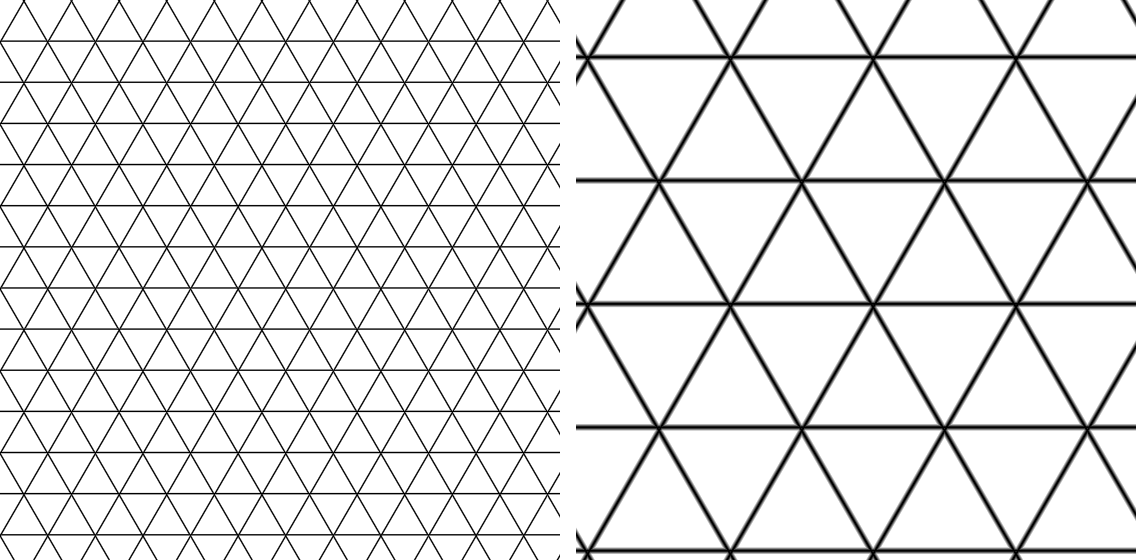
Left: the whole. Right: its middle third, enlarged.
Write a three.js fragment shader that draws this pattern.

```glsl
// Thin black lines on white form a grid of upright and inverted triangles.
// Three families of parallel lines are built by repeating a distance:
// level row lines, and two sets of slanted legs that cross just below them.

#define TRIANGLE_WIDTH 0.08499
#define ROW_HEIGHT 0.07346
#define FIRST_APEX_X 0.0428
#define APEX_DROP 0.0020
#define LINE_WIDTH 0.0025
#define EDGE_SOFTNESS 0.00195
#define INK vec3(0.0)
#define PAPER vec3(1.0)

varying vec2 vUv;

// Distance to the nearest whole number
float toNearest(float t) {
  return abs(fract(t + 0.5) - 0.5);
}

// Smoothed coverage of a line at distance d from its centre
float stroke(float d) {
  return clamp((0.5 * LINE_WIDTH - d) / EDGE_SOFTNESS + 0.5, 0.0, 1.0);
}

void main() {
  float depth = 1.0 - vUv.y;

  // Row lines, with the top edge left open
  float row = depth / ROW_HEIGHT;
  float ink = stroke(toNearest(row) * ROW_HEIGHT) * step(0.5, row);

  // Slanted legs: each shifts half a triangle per row
  float across = (vUv.x - FIRST_APEX_X) / TRIANGLE_WIDTH;
  float shift = 0.5 * (depth - APEX_DROP) / ROW_HEIGHT;
  float legSpacing = TRIANGLE_WIDTH * ROW_HEIGHT
                   / length(vec2(0.5 * TRIANGLE_WIDTH, ROW_HEIGHT));
  float legs = min(toNearest(across - shift), toNearest(across + shift));
  ink = max(ink, stroke(legs * legSpacing));

  gl_FragColor = vec4(mix(PAPER, INK, ink), 1.0);
}
```
